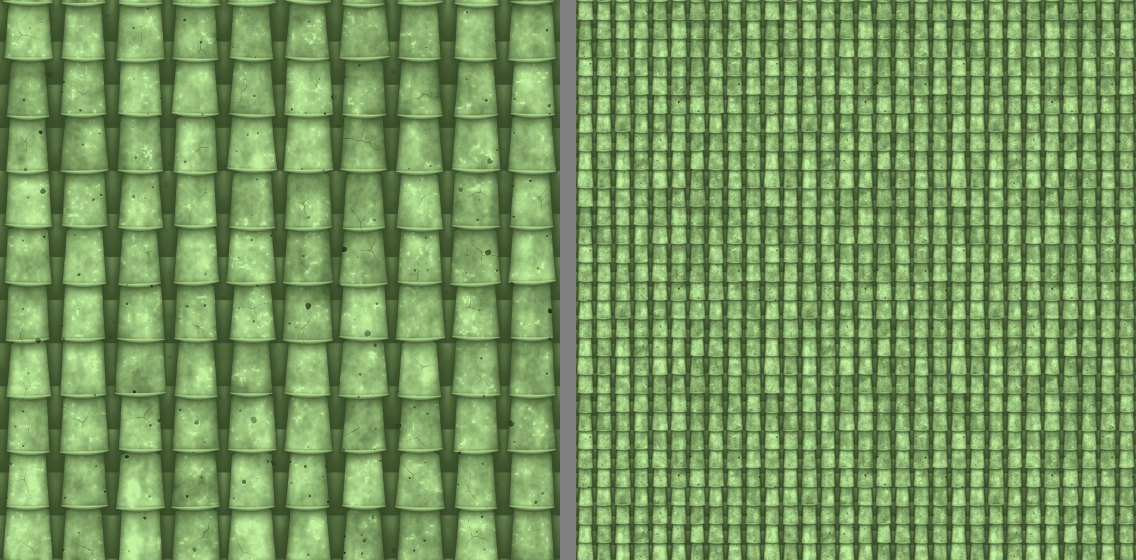
Left: one tile. Right: repeated 3 by 3.
Write a WebGL 1 fragment shader that draws this texture.

```glsl
precision highp float;
uniform vec2 u_resolution;

const float TILES = 10.0;      // cover tiles across and down
const float PANS = 13.0;       // channel tiles down
const float LIP_OFFSET = 0.885;
const vec3 SHADE = vec3(0.20, 0.275, 0.14);
const vec3 GLAZE = vec3(0.72, 0.90, 0.585);

float hash(vec2 p) {
  vec3 q = fract(p.xyx * vec3(0.1031, 0.1030, 0.0973));
  q += dot(q, q.yzx + 33.33);
  return fract((q.x + q.y) * q.z);
}

// Value noise that wraps after a whole number of cells.
float noise(vec2 p, vec2 period) {
  vec2 i = floor(p), f = fract(p);
  f = f * f * (3.0 - 2.0 * f);
  vec2 a = mod(i, period), b = mod(i + 1.0, period);
  return mix(mix(hash(a), hash(vec2(b.x, a.y)), f.x),
             mix(hash(vec2(a.x, b.y)), hash(b), f.x), f.y);
}

float fbm(vec2 uv, vec2 period) {
  float sum = 0.0, gain = 0.5;
  for (int i = 0; i < 4; i++) {
    sum += gain * noise(uv * period, period);
    period *= 2.0;
    gain *= 0.5;
  }
  return sum / 0.9375;
}

float cover(float d, float px) {
  return clamp(0.5 - d / px, 0.0, 1.0);
}

// Dark round pits with a faint light rim, as a change of tone.
float pits(vec2 uv, float cells, float chance, float size, float wobble, float px) {
  vec2 p = uv * cells;
  vec2 id = mod(floor(p), cells) + cells;
  vec2 centre = 0.25 + 0.5 * vec2(hash(id + 7.0), hash(id + 19.0));
  vec2 q = fract(p) - centre;
  float r = size * (0.3 + 0.7 * hash(id + 41.0));
  float d = length(q) - r + wobble * size;
  float hole = cover(d, px * cells);
  float rim = cover(abs(d - 0.02) - 0.015, px * cells) * step(q.y, 0.0);
  return step(hash(id), chance) * (0.14 * rim - 0.6 * hole * (0.5 + 0.5 * hash(id + 3.0)));
}

// Three jagged arms that meet at one node.
float crack(vec2 q, vec2 seed, float px) {
  vec2 period = vec2(64.0);
  vec2 s = q * 9.0 + seed * 3.0;
  q += 0.07 * (vec2(noise(s, period), noise(s + 31.0, period)) - 0.5);
  q -= vec2(0.3, 0.5) * (vec2(hash(seed + 51.0), hash(seed + 63.0)) - 0.5) + vec2(0.0, 0.42);
  float d = 1.0, turn = hash(seed + 77.0);
  for (int i = 0; i < 3; i++) {
    float k = float(i);
    float angle = 6.28318 * (turn + (k + 0.5 * hash(seed + 80.0 + k)) / 3.0);
    float len = 0.08 + 0.32 * hash(seed + 90.0 + k);
    vec2 dir = vec2(cos(angle), sin(angle));
    float h = clamp(dot(q, dir), 0.0, len);
    d = min(d, length(q - dir * h) + 0.008 * h / len);
  }
  return cover(d - 0.006, px);
}

// Channel tiles: light below each edge, fading to shadow.
float panTone(vec2 uv, float x, float mottle) {
  float v = fract(uv.y * PANS - 0.05);
  float edge = 1.0 - smoothstep(0.965, 1.0, v);
  float side = smoothstep(0.28, 0.48, abs(x));
  return 0.01 + (0.05 + 0.27 * v * edge) * (0.5 + 0.5 * side) * (0.5 + mottle);
}

// Curved body with a shaded neck and a bright crescent lip.
float tileTone(float u, float y, float lipY, float body, float px) {
  float side = min(abs(u), 1.0);
  float tone = body * (1.0 - 0.62 * pow(side, 4.5));
  tone *= 1.0 - 0.35 * smoothstep(0.72, 1.05, y);
  float rise = y - lipY, thick = 0.065 * (1.0 - 0.75 * side * side);
  tone *= 1.0 - 0.22 * exp(-abs(rise - thick - 0.02) * 45.0);
  float lip = mix(0.38, 0.98, smoothstep(0.0, thick, rise)) * (1.0 - 0.3 * side * side);
  return mix(tone, lip, cover(rise - thick, px * 1.3));
}

void main() {
  vec2 uv = gl_FragCoord.xy / u_resolution;
  float px = 1.0 / min(u_resolution.x, u_resolution.y);
  vec2 p = uv * TILES - vec2(0.0, LIP_OFFSET);
  vec2 cell = floor(p);
  float x = fract(p.x) - 0.5, tilePx = px * TILES;

  // Surface wear
  float mottle = fbm(uv, vec2(30.0));
  float streak = fbm(uv + 0.5, vec2(50.0, 14.0));
  float grain = fbm(uv, vec2(130.0));
  float flecks = smoothstep(0.64, 0.8, grain) * smoothstep(0.4, 0.6, mottle);
  float wear = 0.65 * (mottle - 0.5) + 0.42 * (streak - 0.5) + 0.26 * (grain - 0.5) + 0.25 * flecks;
  float holes = pits(uv, 32.0, 0.27, 0.085, grain - 0.5, px)
              + pits(uv, 19.0, 0.13, 0.105, grain - 0.5, px);

  float tone = panTone(uv, x, mottle) + 0.15 * holes;

  // Cover tiles, each row overlapping the one below
  for (int j = -1; j <= 1; j++) {
    float row = cell.y + float(j);
    vec2 id = mod(vec2(cell.x, row), TILES) + 1.0;
    vec2 q = vec2(x - 0.03 * (hash(id + 11.0) - 0.5),
                  p.y - row - 0.06 * (hash(id + 23.0) - 0.5));
    float foot = mix(0.385, 0.465, hash(id + 37.0));
    float taper = mix(0.13, 0.24, hash(id + 43.0));
    float halfWidth = foot * (1.0 - taper * pow(clamp(q.y, 0.0, 1.1), 0.8));
    halfWidth += 0.012 * (mottle - 0.5);
    float u = q.x / halfWidth;
    float lipY = 0.06 * u * u + 0.07 * (hash(id + 59.0) - 0.5) * q.x;
    float top = 1.07 - 0.07 * pow(abs(u), 4.0);
    float d = max(max(abs(q.x) - halfWidth, lipY - q.y), q.y - top);

    float fade = 1.0 - smoothstep(0.43, 0.5, abs(x));
    tone *= 1.0 - 0.72 * fade * exp(-max(d, 0.0) * 17.0);

    float body = 0.79 + 0.26 * (hash(id) - 0.5) + wear;
    float line = step(hash(id + 71.0), 0.38) * crack(q, id, tilePx);
    float face = tileTone(u, q.y, lipY, body, tilePx) + holes - 0.36 * line;
    tone = mix(tone, face, cover(d, tilePx));
  }

  gl_FragColor = vec4(mix(SHADE, GLAZE, clamp(tone, -0.12, 1.08)), 1.0);
}
```
